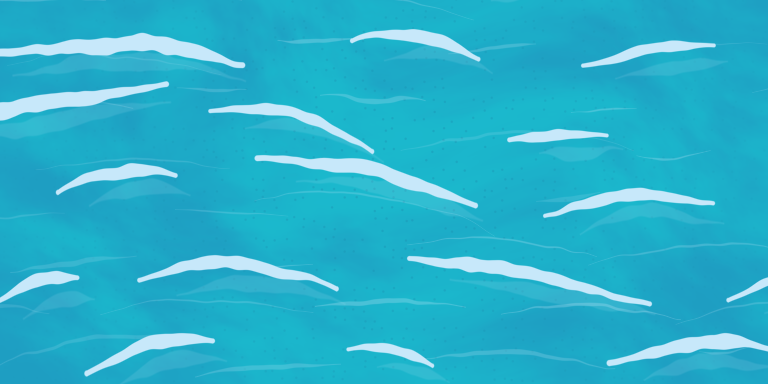
Give the GLSL for this texture, as a Shadertoy shader.

```glsl
// Stylised sea surface: pale brushed foam crests over mottled turquoise water.
// Crests, their translucent echoes and thin ripples are all tapered, wobbly
// arcs scattered on jittered staggered grids; the water is layered value noise.

#define DEEP vec3(0.118, 0.620, 0.762)
#define TEAL vec3(0.105, 0.722, 0.802)
#define FOAM vec3(0.780, 0.910, 0.980)
#define CREST_CELL vec2(0.70, 0.20)
#define RIPPLE_CELL vec2(0.52, 0.135)
#define WOBBLE 0.022
#define ECHO_ALPHA 0.13
#define RIPPLE_ALPHA 0.27
#define SPECK_CELL 0.026

float hash(vec2 p) {
    return fract(sin(dot(p, vec2(127.1, 311.7))) * 43758.5453);
}

float noise(vec2 p) {
    vec2 i = floor(p), f = fract(p);
    f = f * f * (3.0 - 2.0 * f);
    return mix(mix(hash(i), hash(i + vec2(1, 0)), f.x),
               mix(hash(i + vec2(0, 1)), hash(i + vec2(1, 1)), f.x), f.y);
}

float fbm(vec2 p) {
    float sum = 0.0, amp = 0.5;
    for (int i = 0; i < 5; i++) {
        sum += amp * noise(p);
        p = mat2(0.96, 0.28, -0.28, 0.96) * p * 2.03 + 7.3;
        amp *= 0.5;
    }
    return sum;
}

// Signed distance to a hand-drawn arc; size is half length and half width,
// tip is the share of the width that remains at the rounded ends.
float strokeDist(vec2 p, vec2 size, float slope, float arch, float tip, float seed) {
    float u = clamp(p.x / size.x, -1.0, 1.0);
    float x = u * size.x;
    float wave = noise(vec2(x * 9.0 + 20.0, seed)) - 0.5
               + 0.35 * (noise(vec2(x * 27.0 + 50.0, seed)) - 0.5);
    float y = slope * x + arch * (0.4 - u * u) + WOBBLE * wave;
    float steep = slope - 2.0 * arch * u / size.x;
    vec2 q = vec2(p.x - x, (p.y - y) * inversesqrt(1.0 + steep * steep));

    // The widest point sits off centre and the edge is slightly lumpy.
    float peak = 0.8 * (hash(vec2(seed, 4.7)) - 0.5);
    float v = (u - peak) / (1.0 + abs(peak) * sign(u - peak) * -sign(peak));
    float body = 1.0 - smoothstep(0.2, 1.0, abs(v));
    float lumps = 0.82 + 0.36 * noise(vec2(x * 32.0 + 80.0, seed + 3.0));
    return length(q) - size.y * mix(tip, 1.0, body) * lumps;
}

float cover(float d, float soft) {
    return 1.0 - smoothstep(-soft, soft, d);
}

vec2 cellCentre(vec2 cell, vec2 cellSize, float salt) {
    vec2 jitter = vec2(hash(cell + salt), hash(cell + salt + 17.0)) - 0.5;
    float stagger = 0.5 * mod(cell.y, 2.0);
    return (cell + 0.5 + vec2(stagger, 0.0) + jitter * vec2(0.35, 0.5)) * cellSize;
}

// Neighbouring strokes lean alike, so they seldom cross.
float lean(vec2 c) {
    return 0.20 * sin(3.3 * c.x + 1.8 * c.y + 0.6);
}

vec3 water(vec2 p) {
    float glow = exp(-1.5 * dot(p - vec2(1.05, 0.53), p - vec2(1.05, 0.53)));
    float mottle = fbm(p * vec2(4.5, 8.0) + 3.0 * noise(p * 2.0));
    float tone = smoothstep(0.22, 0.92, mottle * 0.85 + 0.32 * glow);
    vec3 col = mix(DEEP, TEAL, tone);

    // Tiny soft dark specks in the brighter water
    vec2 id = floor(p / SPECK_CELL);
    vec2 at = 0.25 + 0.5 * vec2(hash(id + 5.0), hash(id + 9.0));
    float r = length(fract(p / SPECK_CELL) - at) * SPECK_CELL;
    float speck = step(0.6, hash(id + 31.0)) * (1.0 - smoothstep(0.001, 0.005, r));
    return mix(col, DEEP * 0.9, 0.4 * speck * glow);
}

void mainImage(out vec4 fragColor, in vec2 fragCoord) {
    vec2 p = fragCoord / iResolution.y;
    float soft = 0.8 / iResolution.y;
    vec3 col = water(p);

    // Thin translucent ripples
    float ripple = 0.0;
    for (int j = -1; j < 9; j++)
    for (int i = -1; i < 5; i++) {
        vec2 cell = vec2(i, j), c = cellCentre(cell, RIPPLE_CELL, 41.0);
        float h = hash(cell + 63.0), k = hash(cell + 71.0);
        vec2 size = vec2(mix(0.07, 0.32, h), mix(0.002, 0.0075, k * k));
        float d = strokeDist(p - c, size, 0.5 * lean(c) + 0.12 * (k - 0.5),
                             size.x * mix(-0.04, 0.18, h), 0.15, 50.0 + h * 90.0);
        ripple = max(ripple, cover(d, soft) * mix(0.5, 1.0, hash(cell + 83.0)));
    }

    // Foam crests, each with a broad faint echo below it
    float foam = 0.0, echo = 0.0;
    for (int j = -1; j < 6; j++)
    for (int i = -2; i < 4; i++) {
        vec2 cell = vec2(i, j), c = cellCentre(cell, CREST_CELL, 12.0);
        float h = hash(cell + 23.0), k = hash(cell + 37.0);
        vec2 size = vec2(mix(0.08, 0.43, h), mix(0.012, 0.026, 0.65 * h + 0.35 * k));
        float slope = lean(c) + 0.14 * (k - 0.5);
        float arch = size.x * mix(0.0, 0.24, hash(cell + 47.0));
        float seed = 7.0 + k * 90.0;
        foam = max(foam, cover(strokeDist(p - c, size, slope, arch, 0.36, seed), soft));
        vec2 shift = vec2(0.06, -0.045);
        float d = strokeDist(p - c - shift, size * vec2(0.85, 1.1), slope, arch, 0.1, seed + 2.0);
        echo = max(echo, cover(d, soft * 1.5));
    }

    col = mix(col, FOAM, ECHO_ALPHA * echo);
    col = mix(col, FOAM, RIPPLE_ALPHA * ripple);
    col = mix(col, FOAM, foam);
    fragColor = vec4(col, 1.0);
}
```
